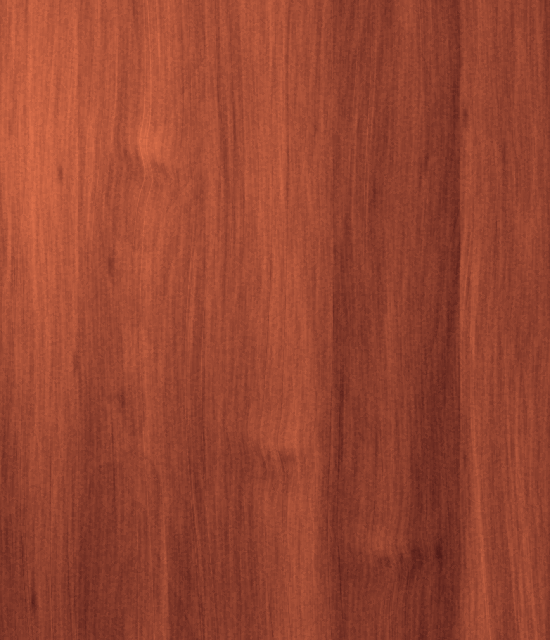
Write a WebGL 1 fragment shader that draws this texture.

```glsl
precision highp float;
// Polished red-brown wood planks with upright grain, lit from the upper left.
// Layered sines bend growth rings and bands; stretched cellular noise draws
// the fine grain, dark flecks and speckle. Lengths are in canvas heights.

uniform vec2 u_resolution;

const vec3 DARK_WOOD = vec3(0.42, 0.17, 0.13);
const vec3 LIGHT_WOOD = vec3(0.80, 0.40, 0.27);
const float PLANK_WIDTH = 0.199;
const float PLANK_START = 0.122;
const float SEAM_SOFTNESS = 0.006;   // in plank widths
const float BASE_TONE = 0.27;        // 0 is dark wood, 1 is light wood
const float LIGHT_GAIN = 0.62;
const vec2 LIGHT_POS = vec2(0.02, 0.80);
const float LIGHT_FALLOFF = 4.2;
const float RING_COUNT = 4.0;
const float RING_GAIN = 0.15;
const float BAND_GAIN = 0.13;
const float STREAK_GAIN = 0.20;
const float LINE_GAIN = 0.17;
const float GRAIN_GAIN = 0.20;
const float SPECKLE_GAIN = 0.17;
const float FLECK_GAIN = 0.40;
const float KNOT_GAIN = 0.24;

vec2 hash2(vec2 c) {
  vec2 k = vec2(dot(c, vec2(127.1, 311.7)), dot(c, vec2(269.5, 183.3)));
  return fract(sin(k) * 43758.55);
}

// Cellular noise: distance to the nearest point, and that point's random value
vec2 cells(vec2 q) {
  vec2 base = floor(q);
  vec2 nearest = vec2(9.0, 0.0);
  for (int j = -1; j <= 1; j++) {
    for (int i = -1; i <= 1; i++) {
      vec2 c = base + vec2(float(i), float(j));
      vec2 r = hash2(c);
      float d = length(c + r - q);
      if (d < nearest.x) nearest = vec2(d, fract(r.x * 17.0 + r.y * 5.0));
    }
  }
  return nearest;
}

// Layered, self-bending sines, roughly -1 to 1
float waves(vec2 q) {
  float sum = 0.0;
  float amp = 0.6;
  for (int i = 0; i < 4; i++) {
    q += 0.7 * sin(q.yx * 1.3 + vec2(1.7, 4.1));
    sum += amp * sin(q.x + 0.4 * sin(q.y));
    q = mat2(1.7, 0.5, -0.5, 1.7) * q + 2.3;
    amp *= 0.55;
  }
  return sum;
}

// Tone of one plank: arched rings on even planks, straight ones on odd planks
float plankTone(vec2 p, float id) {
  float u = (p.x - PLANK_START) / PLANK_WIDTH - id - 0.5;
  float odd = mod(id, 2.0);
  float seed = id * 7.3;
  float bend = waves(vec2(p.x * 11.0, p.y * 4.5) + seed);
  float ripple = waves(vec2(p.x * 45.0, p.y * 13.0) + seed);
  float v = u + 0.22 * sin(p.y * 4.3 + seed * 1.7);
  float arched = 1.7 * v * v + 0.4 * sin(p.y * 4.4 + seed) + 0.30 * bend;
  float straight = 2.4 * u + 0.30 * bend;
  float h = mix(arched, straight, odd) * RING_COUNT + 0.14 * ripple;
  float ring = fract(h);
  ring = smoothstep(0.0, 0.12, ring) * (1.0 - ring) - 0.46;
  float ringFade = 0.65 + 0.45 * sin(p.y * 7.0 + 5.0 * bend + floor(h) * 2.4);

  float band = waves(vec2(p.x * 30.0, p.y * 1.7) + seed);
  float centre = fract(0.85 - 0.35 * (id - 1.0)) - 0.5;
  float off = u - centre + 0.03 * sin(p.y * 6.0 + seed);
  float streak = exp(-off * off * 60.0) * (0.7 + 0.3 * band);
  float amount = mix(0.2, 1.0, odd) * step(-0.5, id);

  return 0.06 * (2.0 * odd - 1.0) * step(-0.5, id) + RING_GAIN * ring * ringFade
       + BAND_GAIN * band + STREAK_GAIN * streak * amount;
}

// Long thin lines that come and go: pale ones positive, dark ones negative
float thinLines(vec2 p) {
  float strand = waves(vec2(p.x * 75.0 + 0.8 * sin(p.y * 5.0), p.y * 1.6) + 3.0);
  float presence = waves(vec2(p.x * 13.0, p.y * 4.0) + 11.0);
  float pale = 1.0 - smoothstep(0.0, 0.17, abs(strand - 0.45));
  float dark = 1.0 - smoothstep(0.0, 0.15, abs(strand + 0.35));
  return pale * smoothstep(-0.1, 0.7, presence)
       - dark * smoothstep(-0.2, 0.6, -presence);
}

void main() {
  vec2 p = gl_FragCoord.xy / u_resolution.y;

  // Knots: a pale swell above a row of dark dimples, bending the grain nearby
  vec2 g = p;
  float knots = 0.0;
  for (int i = 0; i < 3; i++) {
    float n = float(i);
    vec2 c = vec2(0.235 + 0.19 * n, 0.745 - 0.587 * n + 0.142 * n * n);
    vec2 d = (p - c) / vec2(0.050, 0.032);
    d.y += 0.5 * sin(d.x * 1.6 + n);
    float swell = exp(-dot(d, d) * 0.7);
    float dimple = smoothstep(0.2, 1.0, sin(p.x * 210.0 + 2.0 * sin(p.x * 90.0) + d.y + n));
    knots += swell * (0.9 * d.y - 1.1 * dimple * exp(-8.0 * d.y * d.y));
    g += swell * vec2(0.012 * d.y, 0.03);
  }

  // Neighbouring planks blended across a soft seam
  float x = (p.x - PLANK_START) / PLANK_WIDTH;
  float seam = floor(x + 0.5);
  float side = smoothstep(-SEAM_SOFTNESS, SEAM_SOFTNESS, x - seam);
  float tone = mix(plankTone(g, seam - 1.0), plankTone(g, seam), side);

  // Fine grain, flecks and speckle
  vec2 fibre = g + vec2(0.005 * sin(g.y * 9.0 + g.x * 14.0), 0.0);
  tone += LINE_GAIN * thinLines(fibre);
  tone += GRAIN_GAIN * (cells(fibre * vec2(230.0, 14.0)).x - 0.47);
  tone += GRAIN_GAIN * (cells(fibre * vec2(95.0, 4.0) + 31.0).x - 0.47);
  tone += SPECKLE_GAIN * (cells(p * 270.0).y - 0.5);
  vec2 fleck = cells(fibre * vec2(19.0, 5.0) + 8.0);
  tone -= FLECK_GAIN * smoothstep(0.8, 1.0, fleck.y) * exp(-fleck.x * fleck.x * 160.0);

  // Light pool and final colour
  vec2 toLight = p - LIGHT_POS;
  float light = exp(-LIGHT_FALLOFF * dot(toLight, toLight));
  tone += BASE_TONE + LIGHT_GAIN * light + KNOT_GAIN * knots;
  vec3 wood = mix(DARK_WOOD, LIGHT_WOOD, clamp(tone, -0.25, 1.15));
  gl_FragColor = vec4(wood, 1.0);
}
```
